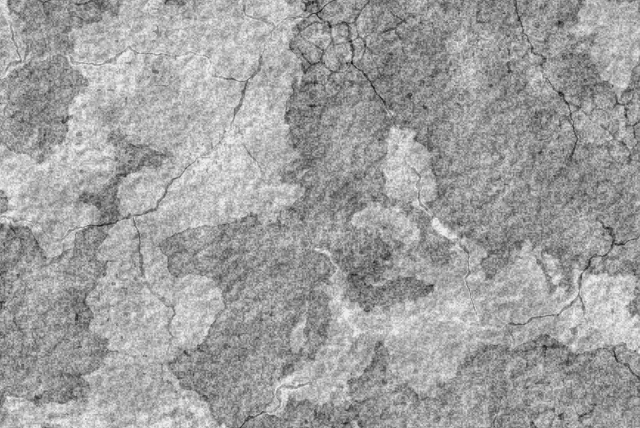
Write a WebGL 2 fragment shader that draws this texture.

```glsl
#version 300 es
precision highp float;

#define PATCH_SCALE 3.4
#define PATCH_LEVEL 0.56
#define COAT_TONE 0.575
#define BARE_TONE 0.715
#define MOTTLE 0.36
#define RELIEF 0.34
#define GRAIN 0.29
#define CRACK_SCALE 21.0
#define CRACK_DEPTH 0.20
#define VEIN_SCALE 1.9

uniform vec2 u_resolution;
out vec4 fragColor;

// Integer hash: two values in 0..1 per lattice cell
vec2 hash2(vec2 cell) {
    uvec2 v = uvec2(ivec2(cell) + 32768);
    v = v * 1664525u + 1013904223u;
    v.x += v.y * 1664525u;
    v.y += v.x * 1664525u;
    v ^= v >> 16u;
    v.x += v.y * 1664525u;
    v.y += v.x * 1664525u;
    v ^= v >> 16u;
    return vec2(v & 65535u) / 65535.0;
}

float noise(vec2 p) {
    vec2 i = floor(p), f = fract(p);
    f = f * f * (3.0 - 2.0 * f);
    float low = mix(hash2(i).x, hash2(i + vec2(1, 0)).x, f.x);
    float high = mix(hash2(i + vec2(0, 1)).x, hash2(i + vec2(1, 1)).x, f.x);
    return mix(low, high, f.y);
}

float fbm(vec2 p, int octaves) {
    float sum = 0.0, amp = 0.5;
    for (int i = 0; i < octaves; i++) {
        sum += amp * noise(p);
        p = mat2(1.64, 1.23, -1.23, 1.64) * p + 17.3;
        amp *= 0.5;
    }
    return sum + amp;
}

// Distance to the nearest border between scattered cells
float cellBorder(vec2 p) {
    vec2 base = floor(p), f = fract(p), nearest = vec2(0.0);
    float best = 9.0, border = 9.0;
    for (int k = 0; k < 9; k++) {
        vec2 o = vec2(k % 3 - 1, k / 3 - 1);
        vec2 r = o + hash2(base + o) - f;
        if (dot(r, r) < best) { best = dot(r, r); nearest = r; }
    }
    for (int k = 0; k < 25; k++) {
        vec2 o = vec2(k % 5 - 2, k / 5 - 2);
        vec2 r = o + hash2(base + o) - f, d = r - nearest;
        if (dot(d, d) > 1e-5) border = min(border, dot(0.5 * (r + nearest), normalize(d)));
    }
    return border;
}

float line(float dist, float width, float pixel) {
    return 1.0 - smoothstep(width * 0.4, width + pixel, dist);
}

float bell(float x) { return exp(-x * x); }

// Raised flakes of the top skin
float flake(vec2 p) { return smoothstep(0.60, 0.625, fbm(p * 2.6 + 41.0, 6)); }

void main() {
    vec2 p = gl_FragCoord.xy / u_resolution.y;
    float pixel = 1.0 / u_resolution.y;
    vec2 wobble = vec2(fbm(p * 7.0 + 3.0, 5), fbm(p * 7.0 + 63.0, 5)) - 0.5;

    // Long veins that split the wall
    float vein = cellBorder((p + 0.16 * wobble) * VEIN_SCALE + 5.2) / VEIN_SCALE;
    float veinFade = smoothstep(0.42, 0.58, noise(p * 3.1 + 80.0));

    // Worn coat over paler plaster, most worn at the left and the foot
    float wear = fbm(p * PATCH_SCALE + 0.9 * wobble + 11.0, 6) - PATCH_LEVEL;
    wear += mix(0.045, -0.05, smoothstep(0.2, 0.85, p.x));
    wear += 0.08 * smoothstep(0.32, 0.0, p.y);
    wear += 0.13 * veinFade * exp(-vein * 38.0);
    float bare = smoothstep(-0.014, 0.014, wear);
    float tone = mix(COAT_TONE, BARE_TONE, bare);
    tone -= 0.075 * bell((wear + 0.026) / 0.020);

    // Flake ledges: shaded on one side, lit on the other
    vec2 ledge = vec2(0.005, -0.005);
    float skin = flake(p);
    float ledgeFade = smoothstep(0.40, 0.62, noise(p * 4.3 + 29.0));
    tone += ledgeFade * (0.22 * (skin - flake(p + ledge)) + 0.03 * skin);

    // Cloudy stains, gritty relief and fine grain
    tone += MOTTLE * (fbm(p * 11.0 + 7.0, 5) - 0.5);
    vec2 grit = p * 62.0;
    tone += RELIEF * (fbm(grit, 4) - fbm(grit + vec2(0.45, -0.45), 4));
    tone += GRAIN * mix(1.0, 0.8, bare) * (noise(p * 290.0 + 9.0) - 0.5);

    // Hairline cracks, mainly in the coat
    vec2 bent = p + 0.07 * wobble + 0.012 * (vec2(noise(p * 45.0), noise(p * 45.0 + 50.0)) - 0.5);
    float crack = cellBorder(bent * CRACK_SCALE) / CRACK_SCALE;
    float crackFade = smoothstep(0.48, 0.68, fbm(p * 4.0 + 90.0, 4));
    crackFade *= mix(1.0, 0.35, bare) * smoothstep(0.2, 0.6, noise(p * 26.0 + 33.0));
    tone -= CRACK_DEPTH * crackFade * line(crack, 0.0025, pixel);
    tone += 0.10 * veinFade * line(vein, 0.007, pixel);
    tone -= 0.25 * smoothstep(0.25, 0.6, noise(p * 9.0 + 21.0)) * line(vein, 0.0026, pixel);

    // Scattered pits
    float pit = smoothstep(0.80, 0.92, noise(p * 95.0 + 71.0));
    tone -= 0.17 * pit * smoothstep(0.35, 0.6, noise(p * 8.0 + 55.0));

    fragColor = vec4(vec3(clamp(tone + 0.012, 0.1, 0.92)), 1.0);
}
```
